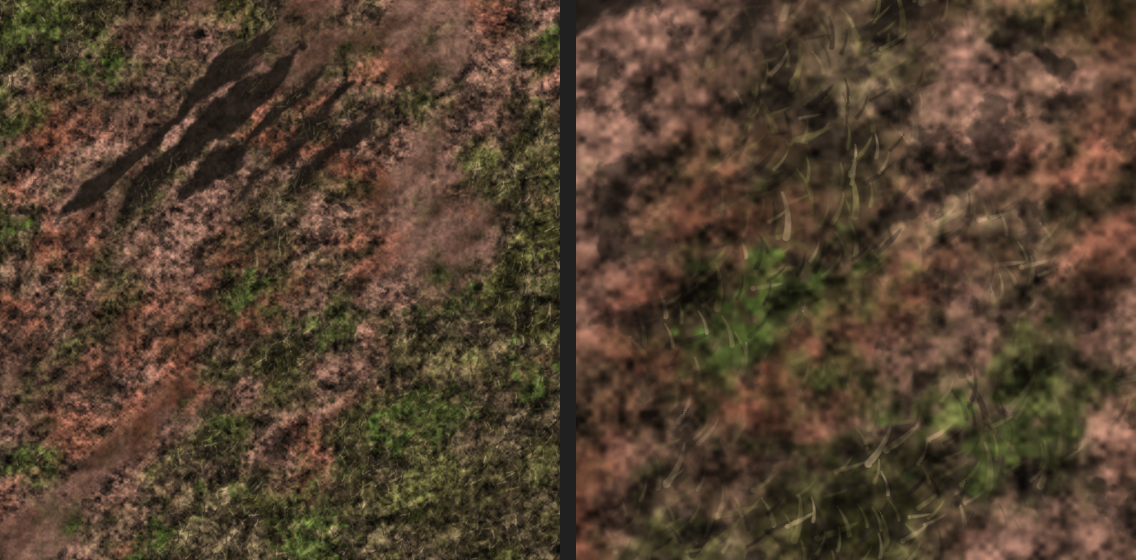
Left: the whole. Right: its middle third, enlarged.
A WebGL 1 fragment shader for this texture:

```glsl
precision highp float;
// Eroded hillside: reddish bare soil cut by diagonal shadowed gullies, overgrown
// by dry grass and green tufts. Layered noise shades soil and cover; jittered
// grids scatter the tufts and the fine grass blades.
uniform vec2 u_resolution;

#define SLOPE_ANGLE 0.75
#define SOIL_CENTER 0.23
#define GRAIN_SCALE 120.0
#define GRAIN_CONTRAST 1.25
#define RELIEF_CONTRAST 1.5
#define TUFT_SCALE 8.0
#define BLADE_SCALE 34.0
#define SOIL_DARK vec3(0.33, 0.235, 0.19)
#define SOIL_LIGHT vec3(0.51, 0.375, 0.32)
#define GRASS_DARK vec3(0.20, 0.17, 0.115)
#define GRASS_LIGHT vec3(0.42, 0.355, 0.265)
#define SHADOW vec3(0.115, 0.095, 0.08)

float hash(vec2 p) {
  return fract(sin(dot(p, vec2(127.1, 311.7))) * 43758.5453);
}

float noise(vec2 p) {
  vec2 i = floor(p), f = fract(p);
  f = f * f * (3.0 - 2.0 * f);
  return mix(mix(hash(i), hash(i + vec2(1.0, 0.0)), f.x),
             mix(hash(i + vec2(0.0, 1.0)), hash(i + vec2(1.0)), f.x), f.y);
}

float fbm(vec2 p) {
  float sum = 0.0, amp = 0.5;
  for (int i = 0; i < 5; i++) {
    sum += amp * noise(p);
    p = mat2(1.6, 1.2, -1.2, 1.6) * p + 17.3;
    amp *= 0.5;
  }
  return sum / 0.97;
}

// Shadowed channels running along the slope; s = (along, across).
float gullies(vec2 s) {
  float shade = 0.0;
  float wobble = 0.05 * (fbm(s * vec2(9.0, 16.0)) - 0.5);
  float rough = 0.022 * (fbm(s * vec2(35.0, 60.0)) - 0.5);
  for (int i = 0; i < 5; i++) {
    float k = float(i);
    float along = (s.x - 0.76 - 0.045 * k) / (0.26 - 0.035 * k);
    float taper = sqrt(max(0.0, 1.0 - along * along));
    float width = (0.024 - 0.003 * k) * taper * (0.35 + 1.2 * noise(vec2(s.x * 13.0, k * 7.0)));
    float d = abs(s.y - 0.37 + 0.062 * k + wobble) - width + rough;
    shade = max(shade, smoothstep(0.006, -0.005, d) * smoothstep(0.0, 0.3, taper));
  }
  return shade;
}

// Leafy clumps: x = leaf cover, y = shadow beneath, z = greenness.
vec3 tufts(vec2 p) {
  vec3 result = vec3(0.0);
  vec2 g = p * TUFT_SCALE, cell = floor(g);
  float ragged = 1.1 * (fbm(p * 45.0) - 0.5) + 0.5 * (noise(p * 130.0) - 0.5);
  for (int y = -1; y <= 1; y++)
  for (int x = -1; x <= 1; x++) {
    vec2 c = cell + vec2(float(x), float(y));
    vec2 d = g - c - vec2(hash(c + 3.1), hash(c + 8.7));
    float size = mix(0.12, 0.48, hash(c + 5.5));
    float leaf = smoothstep(0.15, -0.25, length(d * vec2(0.9, 1.1)) - size + ragged);
    float under = smoothstep(0.2, -0.3, length(d + vec2(-0.05, 0.28)) - size + ragged);
    if (leaf > result.x) result.xz = vec2(leaf, hash(c + 1.9));
    result.y = max(result.y, under);
  }
  return result;
}

// Thin tapering strokes: x = cover, y = random tint.
vec2 blades(vec2 p, float scale, float seed) {
  vec2 result = vec2(0.0), g = p * scale, cell = floor(g);
  float pixel = scale / u_resolution.y;
  for (int y = -1; y <= 1; y++)
  for (int x = -1; x <= 1; x++) {
    vec2 c = cell + vec2(float(x), float(y)), id = c + seed;
    vec2 d = g - c - vec2(hash(id), hash(id + 4.2));
    float angle = mix(0.1, 2.2, hash(id + 9.4));
    vec2 dir = vec2(cos(angle), sin(angle));
    float t = clamp(dot(d, dir), -0.45, 0.45);
    d.x += 0.35 * t * t;
    float dist = length(d - dir * t) - 0.055 * (1.0 - t);
    float cover = smoothstep(pixel, -pixel, dist);
    if (cover > result.x) result = vec2(cover, hash(id + 6.6));
  }
  return result;
}

void main() {
  vec2 p = gl_FragCoord.xy / u_resolution;
  float ca = cos(SLOPE_ANGLE), sa = sin(SLOPE_ANGLE);
  vec2 s = vec2(ca * p.x + sa * p.y, ca * p.y - sa * p.x);

  // Cover thins out over a diagonal band of bare soil.
  float patches = fbm(s * vec2(6.0, 10.0) + 4.0);
  float cover = smoothstep(0.12, 0.48, abs(s.y - SOIL_CENTER) + 1.1 * (patches - 0.5)
                + 0.35 * (fbm(p * 32.0) - 0.5));
  float gully = gullies(s);

  // Small-scale grain and side-lit clods.
  float grain = 0.55 * noise(p * GRAIN_SCALE) + 0.45 * noise(p * GRAIN_SCALE * 2.1 + 9.0) - 0.5;
  float relief = fbm(p * 38.0) - fbm(p * 38.0 + vec2(0.25, -0.4));
  float smoothSlab = smoothstep(0.52, 0.68, fbm(s * vec2(5.0, 9.0) + 21.0)) * (1.0 - cover);

  // Soil and dry ground cover.
  vec3 soil = mix(SOIL_DARK, SOIL_LIGHT, smoothstep(0.25, 0.7, fbm(s * vec2(14.0, 26.0))));
  soil *= mix(vec3(1.0), vec3(1.08, 0.93, 0.87), smoothstep(0.5, 0.7, fbm(p * 9.0 + 31.0)));
  vec3 grass = mix(GRASS_DARK, GRASS_LIGHT, smoothstep(0.3, 0.7, fbm(p * 24.0 + 13.0)));
  grass = mix(grass, grass * vec3(0.88, 1.02, 0.75), smoothstep(0.4, 0.65, fbm(p * 8.0)));
  vec3 color = mix(soil, grass, cover);
  float debris = smoothstep(0.53, 0.68, fbm(p * 48.0 + 7.0));
  color = mix(color, SHADOW * 1.3, 0.65 * debris * (1.0 - smoothSlab));

  // Gully shade, then clumps with their shadows.
  color = mix(color, SHADOW, 0.9 * gully);
  vec3 tuft = tufts(p);
  float growth = mix(0.2, 1.0, cover) * (1.0 - 0.8 * gully);
  color = mix(color, SHADOW, 0.72 * tuft.y * growth);
  vec3 leaf = mix(vec3(0.27, 0.24, 0.15), vec3(0.25, 0.32, 0.13), tuft.z * tuft.z);
  leaf *= 0.55 + 0.95 * noise(p * vec2(115.0, 75.0));
  color = mix(color, leaf, 0.8 * tuft.x * growth);

  // Straw, olive and dark blades in two sizes.
  for (int i = 0; i < 3; i++) {
    float k = float(i);
    vec2 blade = blades(p + 0.37 * k, BLADE_SCALE * (1.0 + 0.45 * k), 19.0 * k);
    vec3 tint = mix(SHADOW * 1.2, vec3(0.37, 0.34, 0.20), smoothstep(0.2, 0.55, blade.y));
    tint = mix(tint, vec3(0.55, 0.48, 0.37), smoothstep(0.65, 0.95, blade.y));
    color = mix(color, tint, 0.6 * blade.x * cover * (1.0 - 0.5 * tuft.y));
  }

  float detail = (1.0 - 0.65 * smoothSlab) * (1.0 - 0.5 * gully);
  color *= max(0.25, 1.0 + detail * (GRAIN_CONTRAST * grain + RELIEF_CONTRAST * relief));
  gl_FragColor = vec4(color, 1.0);
}
```
